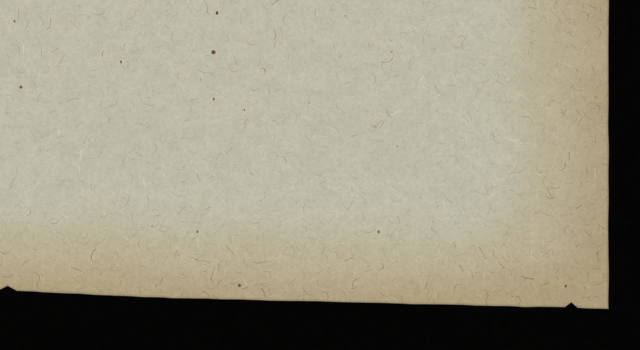
Write a WebGL 2 fragment shader that draws this texture.

```glsl
#version 300 es
precision highp float;

uniform vec2 u_resolution;
out vec4 fragColor;

// Lengths are in canvas heights.
const vec3 PAPER_CORE = vec3(0.738, 0.730, 0.652);
const vec3 PAPER_AGED = vec3(0.722, 0.682, 0.572);
const vec3 PAPER_RIM = vec3(0.675, 0.612, 0.485);
const vec3 BACKDROP = vec3(0.018, 0.018, 0.017);
const vec3 FIBRE_ABSORB = vec3(0.80, 1.00, 1.22);
const vec3 SPECK_COLOR = vec3(0.33, 0.23, 0.13);
const float RIGHT_EDGE = 1.739;
const float BOTTOM_LEFT = 0.169;
const float BOTTOM_SLOPE = -0.025;
const float EDGE_WOBBLE = 0.003;
const float BOTTOM_AGING = 0.33;
const float RIGHT_AGING = 0.41;
const float GRAIN = 0.032;
const float MOTTLE = 0.022;
const float SPECK_CELL = 0.13;
const float SPECK_CHANCE = 0.22;

// Integer hash giving three values in 0..1.
vec3 hash3(vec2 cell, float seed) {
    uvec3 v = uvec3(ivec3(cell, seed)) * 1664525u + 1013904223u;
    for (int i = 0; i < 2; i++) {
        v.x += v.y * v.z;
        v.y += v.z * v.x;
        v.z += v.x * v.y;
        v ^= v >> 16u;
    }
    return vec3(v & 0xffffu) / 65535.0;
}

float valueNoise(vec2 p, float seed) {
    vec2 i = floor(p), f = fract(p);
    f = f * f * (3.0 - 2.0 * f);
    float low = mix(hash3(i, seed).x, hash3(i + vec2(1, 0), seed).x, f.x);
    float high = mix(hash3(i + vec2(0, 1), seed).x, hash3(i + 1.0, seed).x, f.x);
    return mix(low, high, f.y);
}

// Signed darkness of short bent strokes, one per jittered cell.
float fibres(vec2 p, float cellSize, float halfLength, float halfWidth, float seed, float px) {
    vec2 home = floor(p / cellSize);
    float sum = 0.0;
    for (int k = 0; k < 9; k++) {
        vec2 cell = home + vec2(k % 3 - 1, k / 3 - 1);
        vec3 place = hash3(cell, seed);
        vec3 shape = hash3(cell, seed + 1.0);
        float angle = place.z * 6.2832;
        vec2 axis = vec2(cos(angle), sin(angle));
        vec2 d = p - (cell + place.xy) * cellSize;
        vec2 q = vec2(dot(d, axis), dot(d, vec2(-axis.y, axis.x)));
        float reach = halfLength * mix(0.35, 1.0, shape.x);
        q.y += (shape.y - 0.5) * 1.6 * (q.x * q.x / halfLength - 0.3 * reach);
        float dist = length(vec2(max(abs(q.x) - reach, 0.0), q.y));
        float cover = 1.0 - smoothstep(halfWidth - 0.5 * px, halfWidth + 0.7 * px, dist);
        float weight = shape.z < 0.2 ? -0.4 : shape.z * shape.z;
        sum += cover * weight;
    }
    return sum;
}

// Coverage of rare dark flecks.
float specks(vec2 p, float px) {
    vec2 cell = floor(p / SPECK_CELL);
    vec3 place = hash3(cell, 31.0);
    vec3 shape = hash3(cell, 32.0);
    vec2 d = p - (cell + mix(vec2(0.15), vec2(0.85), place.xy)) * SPECK_CELL;
    d.x *= mix(0.9, 1.6, shape.x);
    float radius = mix(0.0025, 0.0065, shape.y * shape.y);
    float cover = 1.0 - smoothstep(radius - px, radius + px, length(d));
    return cover * step(place.z, SPECK_CHANCE) * mix(0.25, 0.95, shape.y);
}

float notch(float x, float center, float halfWidth, float depth) {
    return depth * max(0.0, 1.0 - abs(x - center) / halfWidth);
}

void main() {
    float px = 1.0 / u_resolution.y;
    vec2 p = gl_FragCoord.xy * px;

    // Sheet outline with a worn, slightly torn lower edge
    float bottom = BOTTOM_LEFT + BOTTOM_SLOPE * p.x - 0.008 * smoothstep(0.0, 0.5, p.x);
    bottom += EDGE_WOBBLE * (valueNoise(vec2(p.x * 22.0, 0.5), 3.0) - 0.5);
    bottom += notch(p.x, 0.022, 0.026, 0.013) + notch(p.x, 1.632, 0.018, 0.014);
    float right = RIGHT_EDGE + EDGE_WOBBLE * (valueNoise(vec2(0.5, p.y * 14.0), 4.0) - 0.5);
    vec2 inside = vec2(right - p.x, p.y - bottom);
    float edge = min(inside.x, inside.y);
    float sheet = smoothstep(-px, px, edge);

    // Yellowing toward the borders
    float cloud = valueNoise(p * 7.0, 5.0) - 0.5;
    float fadeRight = smoothstep(-0.10, RIGHT_AGING, inside.x + 0.07 * cloud);
    float fadeBottom = smoothstep(-0.08, BOTTOM_AGING, inside.y + 0.05 * cloud);
    float age = 1.0 - fadeRight * fadeBottom;
    vec3 color = mix(PAPER_CORE, PAPER_AGED, smoothstep(0.0, 0.55, age));
    color = mix(color, PAPER_RIM, smoothstep(0.5, 1.0, age));
    color *= 1.0 + 0.02 * (fadeRight - 0.7);

    // Pulp grain and fibres
    float grain = valueNoise(p * 210.0, 6.0) + valueNoise(p * 110.0, 7.0) - 1.0;
    float mottle = valueNoise(p * 38.0, 8.0) - 0.5;
    color *= 1.0 + GRAIN * grain + MOTTLE * mottle;
    float strokes = 0.085 * fibres(p, 0.021, 0.011, 0.0010, 11.0, px);
    strokes += 0.12 * fibres(p, 0.046, 0.017, 0.0012, 15.0, px);
    strokes += 0.16 * fibres(p, 0.110, 0.020, 0.0014, 19.0, px);
    color *= 1.0 - strokes * mix(0.85, 1.25, age) * FIBRE_ABSORB;
    color = mix(color, SPECK_COLOR, specks(p, px));

    // Faint crease and darkened rim
    float crease = 1.0 - smoothstep(0.0, 0.004, abs(p.x - 0.124));
    color *= 1.0 + 0.05 * crease * (1.0 - smoothstep(0.06, 0.12, inside.y));
    color *= mix(0.86, 1.0, smoothstep(0.0, 0.009, edge));

    vec3 backdrop = BACKDROP * (0.9 + 0.2 * valueNoise(p * 90.0, 9.0));
    fragColor = vec4(mix(backdrop, color, sheet), 1.0);
}
```
